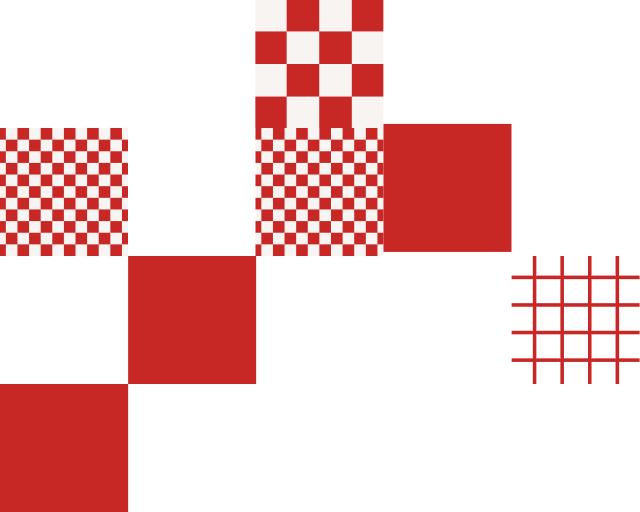
Write a WebGL 1 fragment shader that draws this background.

```glsl
precision highp float;
// Patchwork of red squares, checkerboards and a line grid on a white 5 by 4 tile layout.

uniform vec2 u_resolution;

const vec2 TILES = vec2(5.0, 4.0);
const vec3 WHITE = vec3(1.0);
const vec3 CREAM = vec3(0.973, 0.957, 0.945);
const vec3 RED = vec3(0.78, 0.155, 0.15);

// Coverage of a unit tile whose top left corner is given.
float tileMask(vec2 p, vec2 corner, vec2 pixel) {
  vec2 edge = 0.5 - abs(p - corner - 0.5);
  vec2 cover = clamp(edge / pixel + 0.5, 0.0, 1.0);
  return cover.x * cover.y;
}

// Smooth checkerboard: 1 in the cell that starts at the origin, 0 in its neighbours.
float checker(vec2 p, vec2 origin, vec2 cell, vec2 pixel) {
  vec2 q = (p - origin) / cell;
  vec2 wave = 0.5 - abs(mod(q + 0.5, 2.0) - 1.0);
  vec2 side = clamp(2.0 * wave * cell / pixel, -1.0, 1.0);
  return 0.5 + 0.5 * side.x * side.y;
}

// Crossing lines repeated at a fixed pitch, centred on the origin.
float lineGrid(vec2 p, vec2 origin, float pitch, float thickness, vec2 pixel) {
  vec2 offset = abs(mod(p - origin + 0.5 * pitch, pitch) - 0.5 * pitch);
  vec2 cover = clamp((0.5 * thickness - offset) / pixel + 0.5, 0.0, 1.0);
  return max(cover.x, cover.y);
}

// Lays a checkered tile over the base colour.
vec3 checkerTile(vec3 base, vec2 p, vec2 corner, vec2 shift, vec2 cell, vec2 pixel) {
  vec3 pattern = mix(CREAM, RED, checker(p, corner + shift, cell, pixel));
  return mix(base, pattern, tileMask(p, corner, pixel));
}

void main() {
  // Tile coordinates, with y running down from the top edge.
  vec2 pixel = TILES / u_resolution;
  vec2 p = gl_FragCoord.xy * pixel;
  p.y = TILES.y - p.y;

  // Checkered tiles: one coarse, two fine.
  vec2 coarse = vec2(0.2545);
  vec2 fine = vec2(0.0907, 1.0 / 11.0);
  vec2 fineShift = vec2(-0.045, 0.0);
  vec3 color = WHITE;
  color = checkerTile(color, p, vec2(1.995, 0.0), vec2(0.2445, -0.009), coarse, pixel);
  color = checkerTile(color, p, vec2(0.0, 1.0), fineShift, fine, pixel);
  color = checkerTile(color, p, vec2(1.996, 1.0), fineShift, fine, pixel);

  // Plain red tiles.
  float plain = tileMask(p, vec2(2.996, 0.968), pixel);
  plain = max(plain, tileMask(p, vec2(1.001, 2.0), pixel));
  plain = max(plain, tileMask(p, vec2(0.001, 3.0), pixel));
  // Extend the corner tile past the left and bottom edges.
  plain = max(plain, tileMask(p, vec2(-0.2, 3.0), pixel));
  color = mix(color, RED, plain);

  // Line grid tile.
  float lines = lineGrid(p, vec2(4.1764, 2.167), 0.2155, 0.028, pixel);
  color = mix(color, RED, lines * tileMask(p, vec2(3.997, 2.0), pixel));

  gl_FragColor = vec4(color, 1.0);
}
```
